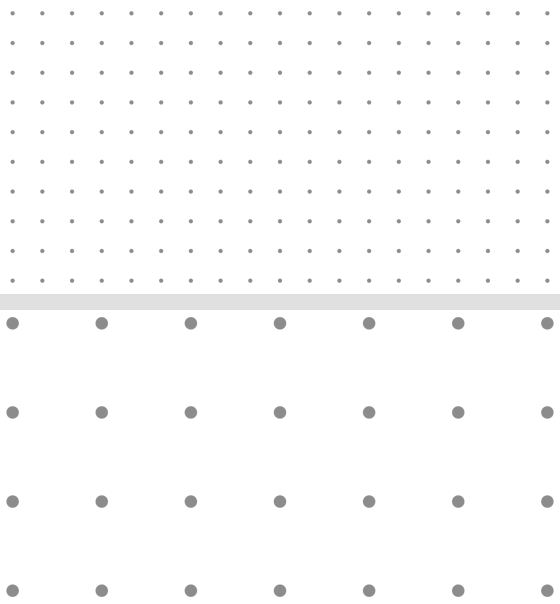
Top: the whole. Bottom: its middle third, enlarged.
This pattern is drawn by a WebGL 1 fragment shader. Its source:

```glsl
precision highp float;

uniform vec2 u_resolution;

// Signed distance to the nearest dot of a square grid with a dot at the origin
float dotGrid(vec2 p, float spacing, float radius) {
    vec2 local = (fract(p / spacing + 0.5) - 0.5) * spacing;
    return length(local) - radius;
}

void main() {
    // Centred coordinates, one unit per canvas width
    float pixel = 1.0 / u_resolution.x;
    vec2 p = (gl_FragCoord.xy - 0.5 * u_resolution) * pixel;

    // A column runs through the centre; rows straddle it
    float spacing = 0.05305;
    float dist = dotGrid(p + vec2(0.0, 0.5 * spacing), spacing, 0.0037);

    // Grey dots on white with a soft edge
    float coverage = 1.0 - smoothstep(-0.75 * pixel, 0.75 * pixel, dist);
    vec3 color = mix(vec3(1.0), vec3(0.55), coverage);
    gl_FragColor = vec4(color, 1.0);
}
```
